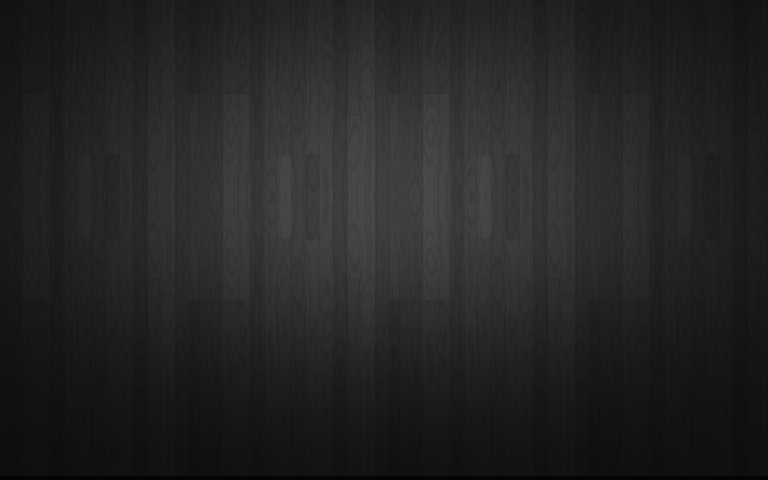
A Shadertoy shader for this texture:

```glsl
const float PERIOD = 0.4167;         // width of one repeating set of planks
const float SET_START = 0.394;       // left end of a set
const float MIRROR_Y = 0.59;         // height about which the boards mirror
const float GRAIN_DEPTH = 0.045;
const float PORE_DEPTH = 0.09;
const float SEAM_DEPTH = 0.13;
const float FIGURE_WIDTH = 0.0155;   // half width of a knot's rings
const float AMBIENT = 0.055;
const float GLOW = 0.208;
const vec2 GLOW_CENTER = vec2(0.5, 0.585);
const float GLOW_WIDTH = 0.68;
const float GLOW_ABOVE = 0.45;
const float GLOW_BELOW = 0.36;
const float BASE_STRIP = 0.008;
const vec2 PORE_SIZE = vec2(0.0038, 0.035);

const int PLANKS = 14;
// Left edges as fractions of a set, closed by its right end
const float EDGE[15] = float[](0.0, 0.053, 0.168, 0.24, 0.305, 0.377, 0.442,
    0.51, 0.585, 0.653, 0.72, 0.79, 0.86, 0.93, 1.0);
// Tones of the inner and outer boards, and the joint's distance from the mirror
const float INNER[14] = float[](0.98, 0.94, 1.07, 1.04, 0.91, 1.0, 1.09,
    0.97, 0.93, 1.02, 0.91, 1.04, 1.06, 0.92);
const float OUTER[14] = float[](0.85, 0.91, 0.99, 0.98, 0.91, 0.98, 1.0,
    0.98, 1.03, 1.02, 0.91, 1.01, 1.05, 0.92);
const float JOINT[14] = float[](0.215, 0.215, 0.215, 0.215, 0.7, 0.7, 0.0875,
    0.7, 0.0875, 0.7, 0.7, 0.171, 0.7, 0.7);
// Distance of each plank's knot from the mirror
const float KNOT[14] = float[](0.32, 0.0, 0.14, 0.29, 0.4, 0.03, 0.2,
    0.18, 0.05, 0.27, 0.36, 0.1, 0.24, 0.33);
const int KNOT_PLANK = 1;            // plank whose knot lies off its middle
const float KNOT_SHIFT = 0.025;

vec2 hash2(vec2 p) {
    vec2 q = vec2(dot(p, vec2(127.1, 311.7)), dot(p, vec2(269.5, 183.3)));
    return fract(sin(q) * 43758.55);
}

// Distance to the nearest scattered cell point
float cellular(vec2 p) {
    vec2 cell = floor(p), local = fract(p);
    float nearest = 2.0;
    for (int j = -1; j <= 1; j++)
    for (int i = -1; i <= 1; i++) {
        vec2 offset = vec2(i, j);
        nearest = min(nearest, length(offset + hash2(cell + offset) - local));
    }
    return nearest;
}

// Growth rings as thin dark lines, closed around the knot
float grain(float across, float along, float knot, float seed) {
    float warp = 0.8 * sin(along * 31.0 + seed * 2.3)
               + 0.5 * sin(along * 73.0 + across * 3.0 + seed)
               + 0.3 * sin(along * 157.0 - across * 5.0 + seed * 3.0);
    float reach = (along - knot) / 0.05;
    float bend = across + 0.2 * sin(along * 19.0 + seed * 4.1);
    float level = bend * bend - 1.6 * exp(-reach * reach);
    float wave = 0.5 + 0.5 * sin(6.283 * level + warp + seed);
    return 0.6 - 2.0 * wave * wave * wave;
}

float glow(vec2 p, float aspect) {
    vec2 d = p - GLOW_CENTER * vec2(aspect, 1.0);
    d /= vec2(GLOW_WIDTH, d.y > 0.0 ? GLOW_ABOVE : GLOW_BELOW);
    return AMBIENT + GLOW * exp(-dot(d, d));
}

void mainImage(out vec4 fragColor, in vec2 fragCoord) {
    vec2 p = fragCoord / iResolution.y;
    float pixel = 1.0 / iResolution.y;
    float along = abs(p.y - MIRROR_Y);
    float t = fract((p.x - SET_START) / PERIOD);
    float soft = 0.5 * pixel / PERIOD;
    float seamWidth = max(0.0016, pixel);

    // Plank tones, and seams that vary in strength
    float tone = OUTER[PLANKS - 1];
    float seam = 0.0;
    int plank = 0;
    for (int i = 0; i < PLANKS; i++) {
        float beyond = smoothstep(JOINT[i] - pixel, JOINT[i] + pixel, along);
        float board = mix(INNER[i], OUTER[i], beyond);
        tone = mix(tone, board, smoothstep(EDGE[i] - soft, EDGE[i] + soft, t));
        float gap = abs(t - EDGE[i]);
        gap = min(gap, 1.0 - gap) * PERIOD;
        float strength = 0.25 + 0.75 * hash2(vec2(i, 3)).x;
        strength *= 0.7 + 0.3 * sin(along * 23.0 + float(i) * 2.4);
        seam = max(seam, strength * (1.0 - smoothstep(0.0, seamWidth, gap)));
        if (t >= EDGE[i]) plank = i;
    }
    float jointGap = abs(along - JOINT[plank]);
    seam = max(seam, 0.6 * (1.0 - smoothstep(0.0, seamWidth, jointGap)));

    // Wood figure
    float middle = 0.5 * (EDGE[plank] + EDGE[plank + 1]);
    if (plank == KNOT_PLANK) middle += KNOT_SHIFT;
    float across = (t - middle) * PERIOD / FIGURE_WIDTH;
    float seed = float(plank) * 1.7 + step(JOINT[plank], along) * 5.0;
    float rings = grain(across, along, KNOT[plank], seed);
    float pores = cellular(vec2(t * PERIOD, along) / PORE_SIZE + seed) - 0.45;
    float wood = tone * (1.0 + GRAIN_DEPTH * rings + PORE_DEPTH * pores);
    wood *= 1.0 - SEAM_DEPTH * seam;

    // Lighting and the dark strip at the base
    float shade = wood * glow(p, iResolution.x / iResolution.y);
    shade *= mix(0.25, 1.0, smoothstep(BASE_STRIP - pixel, BASE_STRIP + pixel, p.y));
    fragColor = vec4(vec3(shade), 1.0);
}
```
